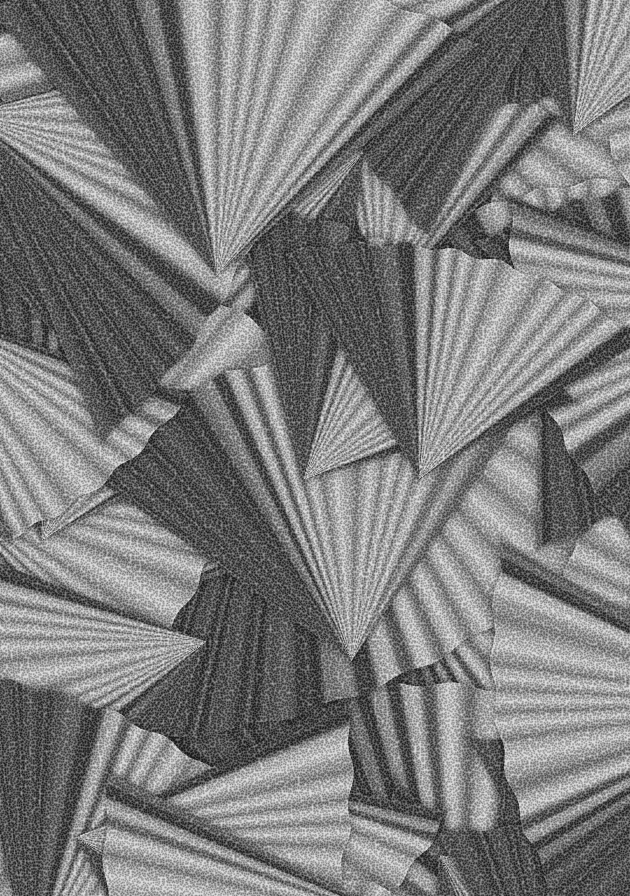
Reproduce this pattern procedurally as a Shadertoy shader.

```glsl
#define CELL 0.26
#define COLS 8
#define ROWS 10
#define STRIDE 37
#define FAN_RADIUS 0.43
#define FAN_SPAN 1.55
#define PLEATS 13.0
#define GRAIN_SCALE 270.0
#define GRAIN_AMOUNT 0.48

vec2 hash2(vec2 p) {
    vec3 q = fract(p.xyx * vec3(0.1031, 0.1030, 0.0973));
    q += dot(q, q.yzx + 33.33);
    return fract((q.xx + q.yz) * q.zy);
}

// Nearest-point cellular noise
float cellular(vec2 p) {
    vec2 id = floor(p), f = fract(p);
    float nearest = 2.0;
    for (int y = -1; y <= 1; y++)
        for (int x = -1; x <= 1; x++) {
            vec2 o = vec2(x, y);
            nearest = min(nearest, length(o + hash2(id + o + 50.0) - f));
        }
    return nearest;
}

// Pleats across a fan: u runs from the lit side (0) to the shaded side (1)
float pleatTone(float u, float radius, float span, float seed, float pixel) {
    float lit = smoothstep(-0.04, 0.16, u) * (1.0 - smoothstep(0.45, 0.86, u));
    float count = PLEATS * span / FAN_SPAN;
    float x = u * count + 0.35 * sin(u * 17.0 + seed) + seed;
    float ridge = abs(fract(x) - 0.5) * 2.0;
    float blur = min(2.0 * pixel * count / (span * max(radius, 0.001)), 1.0);

    float softness = min(mix(0.05, 0.45, lit * lit) + blur, 0.5);
    float facet = smoothstep(0.45 - softness, 0.45 + softness, ridge);
    float face = mix(0.35, 0.74, smoothstep(0.0, 0.75, lit));
    float fold = mix(0.26, 0.53, smoothstep(0.35, 1.0, lit));
    float crease = 1.0 - smoothstep(0.0, 0.14 + blur, ridge);
    float streak = 0.025 * sin(x * 19.0) * (1.0 - blur);
    return mix(fold, face, facet) + 0.17 * crease * (1.0 - blur) * pow(1.0 - lit, 3.0) + streak;
}

// Paints one fan and its contact shadow over the tone below
float paintFan(float tone, vec2 p, vec2 id, float layer, float pixel) {
    vec2 place = hash2(id + 17.0 * layer + 3.0);
    vec2 shape = hash2(id + 29.0 * layer + 71.0);
    vec2 apex = (id - 2.0 + 0.1 + 0.8 * place) * CELL;
    float size = FAN_RADIUS * mix(0.85, 1.15, shape.y) * mix(1.3, 1.0, layer);
    float span = FAN_SPAN * mix(1.5, 1.0, layer);
    vec2 d = p - apex;
    float radius = length(d);
    if (radius > size * 1.6) return tone;

    // Three families of directions, each with some jitter
    float family = floor(shape.x * 3.0);
    float heading = -0.7 + 2.094 * family + 0.8 * (fract(shape.x * 3.0) - 0.5);
    float c = cos(heading), s = sin(heading);
    float angle = atan(c * d.y - s * d.x, c * d.x + s * d.y);
    float halfSpan = 0.5 * span;
    float inner = clamp(angle, -halfSpan, halfSpan);

    // Flattened, slightly uneven rim and straight sides
    float rim = size / cos(0.65 * inner) + 0.004 * sin(inner * 31.0 + 9.0 * place.x);
    float side = radius * sin(min(abs(angle) - halfSpan, 1.57));
    float edge = max(radius - rim, side);

    float turn = family < 0.5 ? -1.0 : 1.0;
    float u = 0.5 + turn * inner / span;
    float paper = pleatTone(u, radius, span, 6.0 * place.y, pixel);
    paper += 0.06 * (1.0 - smoothstep(0.0, 0.005, -edge));
    tone *= 1.0 - 0.3 * exp(-max(edge, 0.0) / 0.006);
    return mix(tone, paper, 1.0 - smoothstep(-pixel, pixel, edge));
}

void mainImage(out vec4 fragColor, in vec2 fragCoord) {
    vec2 p = fragCoord / iResolution.x;
    float pixel = 0.7 / iResolution.x;
    float tone = 0.4;

    // Wide fans fill the ground, narrower ones overlap in shuffled order
    for (int layer = 0; layer < 2; layer++)
        for (int i = 0; i < COLS * ROWS; i++) {
            int k = (i * STRIDE) % (COLS * ROWS);
            vec2 id = vec2(k % COLS, k / COLS);
            tone = paintFan(tone, p, id, float(layer), pixel);
        }

    // Fine paper grain
    tone += GRAIN_AMOUNT * (cellular(p * GRAIN_SCALE) - 0.45);
    fragColor = vec4(vec3(clamp(tone, 0.1, 0.86)), 1.0);
}
```
